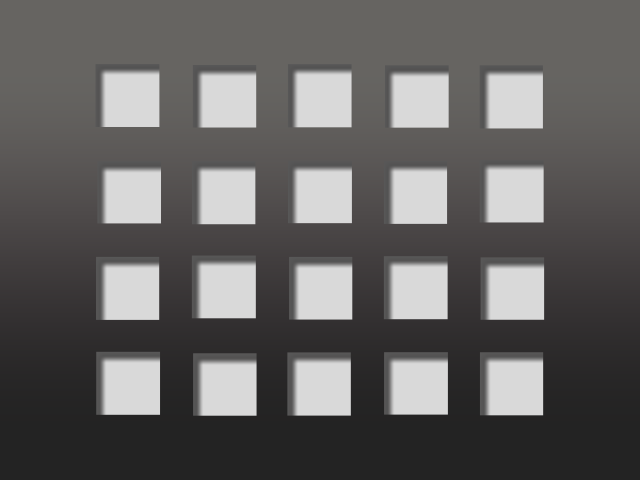
Give the GLSL for this background, as a WebGL 2 fragment shader.

```glsl
#version 300 es
precision highp float;

uniform vec2 u_resolution;
out vec4 fragColor;

// Layout, in units of canvas height
const vec2 GRID_COUNT = vec2(5.0, 4.0);
const vec2 GRID_PITCH = vec2(0.1998, 0.1997);
const vec2 HOLE_HALF = vec2(0.0662, 0.0654);
const float EDGE_JITTER = 0.0022;

// Inset shadow along the left and top sides of each hole
const vec2 SHADOW_WIDTH = vec2(0.0145, 0.0165);
const float SHADOW_BLUR = 0.0085;
const float SHADOW_JITTER = 0.0012;

// Colours
const vec3 WALL_BOTTOM = vec3(0.137, 0.136, 0.136);
const vec3 WALL_TOP = vec3(0.400, 0.394, 0.382);
const vec3 WALL_MID_TINT = vec3(0.000, -0.012, -0.004);
const vec3 SHADOW_OUTER = vec3(0.345, 0.343, 0.343);
const vec3 SHADOW_INNER = vec3(0.305, 0.302, 0.302);
const vec3 HOLE_LIGHT = vec3(0.850);
const vec2 WALL_FADE = vec2(0.08, 0.88);

// Layered sines: a smooth, irregular value in -1..1 for each cell
float wobble(vec2 cell, float seed) {
    return 0.6 * sin(dot(cell, vec2(2.7, 4.3)) + seed * 1.9)
         + 0.4 * sin(dot(cell, vec2(5.1, -3.2)) + seed * 4.7);
}

vec3 wallColor(float height) {
    float fade = smoothstep(WALL_FADE.x, WALL_FADE.y, height);
    return mix(WALL_BOTTOM, WALL_TOP, fade) + WALL_MID_TINT * 4.0 * fade * (1.0 - fade);
}

// Antialiased coverage from distances to the near and far sides
float boxCoverage(vec2 fromLow, vec2 fromHigh, float pixel) {
    vec2 inside = min(fromLow, fromHigh);
    vec2 cover = clamp(inside / pixel + 0.5, 0.0, 1.0);
    return cover.x * cover.y;
}

void main() {
    float pixel = 1.0 / u_resolution.y;
    vec2 p = (gl_FragCoord.xy - 0.5 * u_resolution) * pixel;

    // Nearest cell of the finite grid
    vec2 cell = clamp(floor(p / GRID_PITCH + 0.5 * GRID_COUNT), vec2(0.0), GRID_COUNT - 1.0);
    vec2 local = p - (cell - 0.5 * (GRID_COUNT - 1.0)) * GRID_PITCH;

    // Each side of a hole is shifted on its own
    vec2 lowShift = EDGE_JITTER * vec2(wobble(cell, 1.0), wobble(cell, 2.0));
    vec2 highShift = EDGE_JITTER * vec2(wobble(cell, 3.0), wobble(cell, 4.0));
    vec2 fromLow = local + HOLE_HALF + lowShift;
    vec2 fromHigh = HOLE_HALF + highShift - local;

    // Blurred light area, inset from the left and the top
    vec2 inset = SHADOW_WIDTH + SHADOW_JITTER * vec2(wobble(cell, 5.0), wobble(cell, 6.0));
    vec2 depth = vec2(fromLow.x, fromHigh.y);
    vec2 lit = smoothstep(inset - SHADOW_BLUR, inset + SHADOW_BLUR, depth);
    vec2 rim = clamp(depth / inset, 0.0, 1.0);
    vec3 shadow = mix(SHADOW_OUTER, SHADOW_INNER, rim.x * rim.y);
    vec3 hole = mix(shadow, HOLE_LIGHT, lit.x * lit.y);

    float coverage = boxCoverage(fromLow, fromHigh, pixel);
    vec3 color = mix(wallColor(gl_FragCoord.y * pixel), hole, coverage);
    fragColor = vec4(color, 1.0);
}
```
